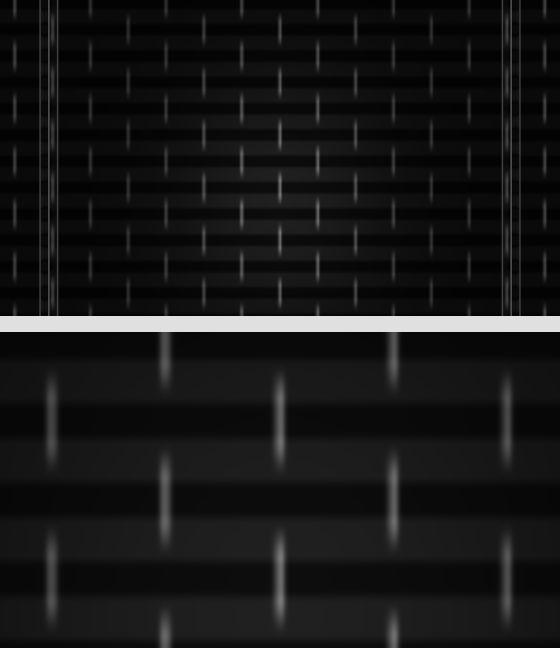
Top, the full canvas; bottom, a detail of the centre.
A Shadertoy shader for this background:

```glsl
// A dark woven panel: soft horizontal bands crossed by staggered vertical
// glints, two thin-lined rails near the sides and a dim glow in the middle.
// Lengths are in canvas heights, with x measured from the canvas centre.

const float ROWS = 12.0;            // dark bands down the canvas
const float ROW_PHASE = 0.875;      // centre of the lowest dark band, in rows
const float BAND_HALF = 0.22;       // half height of a dark band, in rows
const float BAND_SOFT = 0.09;
const float COLUMN_STEP = 0.1197;   // distance between glint columns
const float GLINT_HALF = 0.74;      // half length of a glint, in rows
const float GLINT_SIGMA = 0.0031;
const float GLINT_SPLIT = 0.0037;   // offset of the two strands of a glint
const float GLINT_LEVEL = 0.25;
const float RAIL_X = 0.7315;
const float RAIL_HALF = 0.0278;
const float RAIL_LINE = 0.0014;     // half width of a rail line
const float DARK_LEVEL = 0.012;
const float LIGHT_LEVEL = 0.040;
const vec2 GLOW_CENTRE = vec2(0.0, 0.37);
const vec2 GLOW_SIZE = vec2(0.34, 0.40);
const float GLOW_LEVEL = 0.085;

float hash(float n) {
    return fract(sin(n * 127.1) * 43758.55);
}

float noise(float x) {
    float i = floor(x), f = fract(x);
    return mix(hash(i), hash(i + 1.0), f * f * (3.0 - 2.0 * f));
}

float bell(float x, float sigma) {
    return exp(-0.5 * x * x / (sigma * sigma));
}

float line(float d, float halfWidth, float aa) {
    return 1.0 - smoothstep(halfWidth - 0.5 * aa, halfWidth + aa, abs(d));
}

// Vertical glint, centred on every second dark band of its column
float glint(float x, float row, float glow) {
    float column = round(x / COLUMN_STEP);
    float dx = x - column * COLUMN_STEP;
    float along = abs(mod(row - column + 1.0, 2.0) - 1.0);
    float fade = 1.0 - smoothstep(0.22, GLINT_HALF, along);

    // Left columns show two even strands, right ones lean to one side
    float leftWeight = column < 0.0 ? 0.75 : 0.45;
    float rightWeight = column < 0.0 ? 0.62 : 0.95;
    float strands = leftWeight * bell(dx + GLINT_SPLIT, GLINT_SIGMA)
                  + rightWeight * bell(dx - 0.4 * GLINT_SPLIT, GLINT_SIGMA);
    float columnLevel = 0.88 + 0.17 * cos(column * 0.7854);
    return GLINT_LEVEL * columnLevel * fade * strands * (0.85 + 0.45 * glow);
}

// Rail body with faint streaks and dark rings in its outer half
float railBody(float q, float row) {
    float streaks = 0.045 + 0.05 * noise(q * 330.0 + 20.0);
    float bead = (fract(row + 0.5) - 0.5) / ROWS;
    float ring = abs(length(vec2(q - 0.012, bead)) - 0.019);
    streaks *= 0.75 + 0.25 * cos(6.2832 * row + 3.1416);
    return streaks * (1.0 - 0.55 * bell(ring, 0.004));
}

void mainImage(out vec4 fragColor, in vec2 fragCoord) {
    float aa = 1.0 / iResolution.y;
    vec2 p = fragCoord * aa;
    p.x -= 0.5 * iResolution.x * aa;
    float row = p.y * ROWS - ROW_PHASE;

    // Soft bands under the central glow
    vec2 g = (p - GLOW_CENTRE) / GLOW_SIZE;
    float glow = exp(-dot(g, g));
    float bandDist = abs(fract(row + 0.5) - 0.5);
    float light = smoothstep(BAND_HALF - BAND_SOFT, BAND_HALF + BAND_SOFT, bandDist);
    float shade = mix(DARK_LEVEL, LIGHT_LEVEL, light);
    shade += GLOW_LEVEL * glow * mix(0.45, 1.0, light);

    // Mirrored rails
    float q = abs(p.x) - RAIL_X;
    shade = mix(shade, railBody(q, row), line(q, RAIL_HALF, aa));

    shade += glint(p.x, row, glow);

    // Bright lines at the centre and edges of each rail
    shade = mix(shade, 0.36, line(q, RAIL_LINE, aa));
    shade = mix(shade, 0.26, line(abs(q) - RAIL_HALF, RAIL_LINE, aa));

    fragColor = vec4(vec3(shade), 1.0);
}
```
